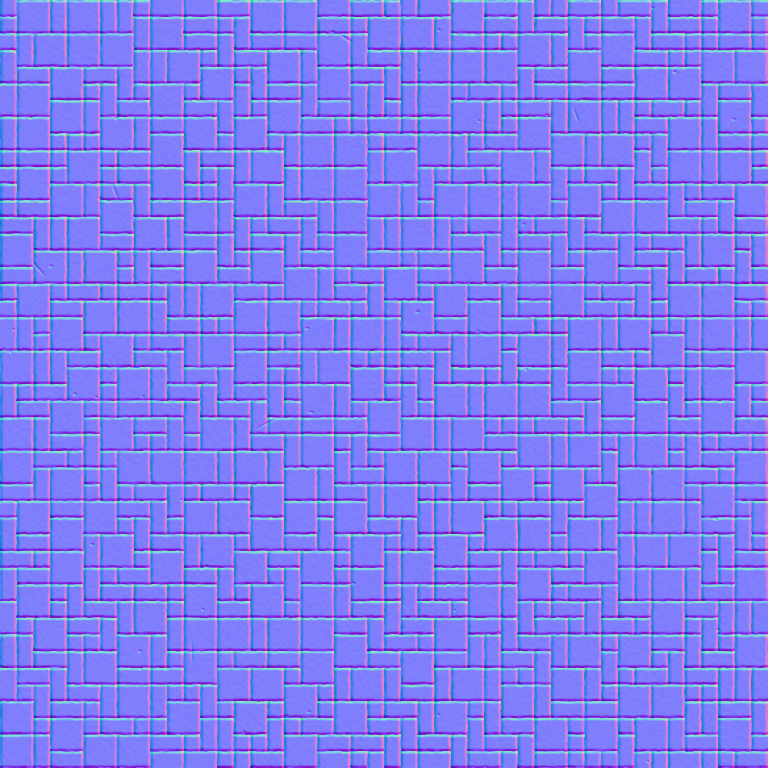
Reproduce this texture map procedurally as a WebGL 2 fragment shader.

```glsl
#version 300 es
precision highp float;
precision highp int;
// Tangent-space normal map of random paving: 2x2 slabs, 1x2 bricks and single stones on a 46 x 46 grid.
// Slabs are local maxima of a hash; free cells join in a broken herringbone, then with the best loose neighbour.
// Beveled joints, fine grain, pits and scratches all add to one slope vector.
uniform vec2 u_resolution;
out vec4 fragColor;
const int GRID = 46;

// Hash in 0..1 that wraps after 'period' cells
float hash(ivec2 c, int period, uint seed) {
    c = (c + 2 * period) % period;
    uint h = uint(c.x + c.y * period) + seed * 65537u;
    h = (h ^ (h >> 16)) * 0x7feb352du;
    h = (h ^ (h >> 15)) * 0x846ca68bu;
    return float((h ^ (h >> 16)) >> 8) / 16777216.0;
}

float noise(vec2 uv, int period, uint seed) {
    vec2 p = uv * float(period), f = smoothstep(0.0, 1.0, fract(p));
    ivec2 i = ivec2(floor(p));
    float low = mix(hash(i, period, seed), hash(i + ivec2(1, 0), period, seed), f.x);
    float high = mix(hash(i + ivec2(0, 1), period, seed), hash(i + 1, period, seed), f.x);
    return mix(low, high, f.y);
}

// Slab rank, slightly favouring a staggered lattice
float rank(ivec2 c) {
    return hash(c, GRID, 1u) + ((c.x + 7 * c.y + 800) % 10 == 0 ? 0.06 : 0.0);
}

// A slab sits where its rank beats every slab it would overlap
bool isSlab(ivec2 anchor) {
    float own = rank(anchor);
    for (int k = 0; k < 9; k++)
        if (k != 4 && rank(anchor + ivec2(k % 3, k / 3) - 1) > own) return false;
    return true;
}

bool findSlab(ivec2 c, out ivec2 anchor) {
    for (int k = 0; k < 4; k++) {
        anchor = c - ivec2(k % 2, k / 2);
        if (isSlab(anchor)) return true;
    }
    return false;
}

// Priority of joining a cell to its neighbour, equal from both sides
float bond(ivec2 c, ivec2 d) {
    return hash(c + min(d, ivec2(0)), GRID, d.x != 0 ? 2u : 3u);
}

// Herringbone partner, dropped at random or where a slab covers it
ivec2 brickMate(ivec2 c) {
    int t = (c.x - c.y) & 3;
    ivec2 d = t < 2 ? ivec2(1 - 2 * t, 0) : ivec2(0, 2 * t - 5), anchor;
    return bond(c, d) < 0.65 && !findSlab(c + d, anchor) ? d : ivec2(0);
}

// Best neighbour that is still loose
ivec2 looseMate(ivec2 c) {
    ivec2 best = ivec2(0), anchor;
    float top = -1.0;
    for (int k = 0; k < 4; k++) {
        int s = 1 - 2 * (k % 2);
        ivec2 d = k < 2 ? ivec2(s, 0) : ivec2(0, s);
        float b = bond(c, d);
        if (b > top && !findSlab(c + d, anchor) && brickMate(c + d) == ivec2(0)) { top = b; best = d; }
    }
    return best;
}

// Slope at signed distance t across a joint, averaged over a pixel; each side is (steepness, width)
float joint(float t, vec2 before, vec2 after, float pixel) {
    float sum = 0.0;
    for (int k = 0; k < 6; k++) {
        float x = t + pixel * (float(k) - 2.5) / 6.0;
        vec2 side = x < 0.0 ? before : vec2(-after.x, after.y);
        sum += side.x * (1.0 - smoothstep(0.35 * side.y, side.y, abs(x)));
    }
    return sum / 6.0;
}

void main() {
    vec2 uv = gl_FragCoord.xy / u_resolution;
    float pixel = float(GRID) / min(u_resolution.x, u_resolution.y);
    vec2 p = uv * float(GRID) + 0.05 * (vec2(noise(uv, 190, 4u), noise(uv, 190, 5u)) - 0.5);
    // Stone containing this point
    ivec2 cell = ivec2(floor(p)), corner;
    vec2 size = vec2(2.0);
    if (!findSlab(cell, corner)) {
        ivec2 mate = brickMate(cell);
        if (mate == ivec2(0)) {
            mate = looseMate(cell);
            if (mate != ivec2(0) && looseMate(cell + mate) != -mate) mate = ivec2(0);
        }
        corner = cell + min(mate, ivec2(0));
        size = vec2(1 + abs(mate));
    }
    // Joints: wide left walls, crisper ones on the other sides
    vec2 a = p - vec2(corner), b = size - a;
    vec2 right = vec2(0.74, 0.2), left = vec2(0.6, 0.25), top = vec2(0.74, 0.2), bottom = vec2(0.74, 0.21);
    vec2 slope = vec2(joint(-b.x, right, left, pixel) + joint(a.x, right, left, pixel),
                      joint(-b.y, top, bottom, pixel) + joint(a.y, top, bottom, pixel));
    slope *= mix(0.92, 1.08, noise(uv, 9, 6u)) * mix(0.7, 1.3, noise(uv, 130, 7u));
    // Fine grain on the faces
    slope += 0.1 * (noise(uv, 230, 8u) - vec2(noise(uv + vec2(0.002, 0), 230, 8u), noise(uv + vec2(0, 0.002), 230, 8u)));
    // Scattered pits
    ivec2 id = ivec2(floor(uv * 36.0));
    vec2 q = fract(uv * 36.0) - 0.3 - 0.4 * vec2(hash(id, 36, 10u), hash(id, 36, 11u));
    q /= vec2(0.05 + 0.06 * hash(id, 36, 12u), 0.06);
    if (hash(id, 36, 9u) > 0.965) slope -= 1.2 * q * exp(-dot(q, q));
    // Sparse scratches
    id = ivec2(floor(uv * 10.0));
    float angle = 6.283 * hash(id, 10, 14u), reach = 0.1 + 0.15 * hash(id, 10, 15u);
    vec2 along = vec2(cos(angle), sin(angle)), across = vec2(-along.y, along.x), s = fract(uv * 10.0) - 0.5;
    float t = dot(s, across) / 0.018, fade = 1.0 - smoothstep(0.3 * reach, reach, abs(dot(s, along)));
    if (hash(id, 10, 13u) > 0.92) slope -= across * t * exp(-t * t) * fade;
    // Encode the unit normal
    slope *= min(1.0, 0.85 / max(length(slope), 0.001));
    fragColor = vec4(0.5 + 0.5 * vec3(slope, sqrt(1.0 - dot(slope, slope))) - vec3(0.0, 0.005, 0.01), 1.0);
}
```
